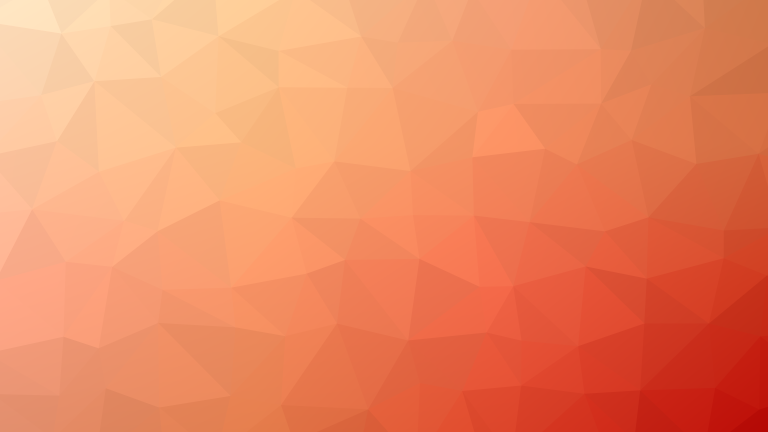
A Shadertoy shader for this background:

```glsl
// Low-poly sunset: a jittered lattice is split into Delaunay-style triangles,
// each tinted by a cream-to-crimson colour field sampled near its centre.
// Triangle coverage is accumulated so that every seam is antialiased.

const float CELLS_HIGH = 7.2;
const vec2 LATTICE_SHIFT = vec2(0.82, 0.6);

float hash(vec2 p) {
    vec3 q = fract(vec3(p.xyx) * vec3(0.1031, 0.1030, 0.0973));
    q += dot(q, q.yzx + 33.33);
    return fract((q.x + q.y) * q.z);
}

float cross2(vec2 a, vec2 b) { return a.x * b.y - a.y * b.x; }

vec2 vertex(vec2 id) {
    vec2 jitter = vec2(hash(id + 17.0), hash(id + 71.0)) - 0.5;
    return id + LATTICE_SHIFT + 0.64 * jitter;
}

// Piecewise blend of four evenly spaced colours, t in 0..1
vec3 ramp(vec3 a, vec3 b, vec3 c, vec3 d, float t) {
    vec3 s = clamp(t * 3.0 - vec3(0.0, 1.0, 2.0), 0.0, 1.0);
    return mix(mix(mix(a, b, s.x), c, s.y), d, s.z);
}

// Colour field over the unit canvas
vec3 sunset(vec2 uv) {
    vec3 bottom = ramp(vec3(0.89, 0.56, 0.43), vec3(0.88, 0.48, 0.29),
                       vec3(0.86, 0.25, 0.15), vec3(0.71, 0.02, 0.01), uv.x);
    vec3 low    = ramp(vec3(1.00, 0.66, 0.54), vec3(0.97, 0.58, 0.40),
                       vec3(0.94, 0.40, 0.28), vec3(0.79, 0.20, 0.10), uv.x);
    vec3 high   = ramp(vec3(1.00, 0.79, 0.64), vec3(0.99, 0.72, 0.49),
                       vec3(0.97, 0.56, 0.38), vec3(0.83, 0.42, 0.25), uv.x);
    vec3 top    = ramp(vec3(1.00, 0.90, 0.77), vec3(0.99, 0.79, 0.58),
                       vec3(0.96, 0.62, 0.46), vec3(0.79, 0.46, 0.28), uv.x);
    return ramp(bottom, low, high, top, uv.y);
}

// Signed distance to the line a-b, positive on its left
float leftOf(vec2 p, vec2 a, vec2 b) {
    return cross2(b - a, p - a) / length(b - a);
}

// Adds one counter-clockwise triangle: premultiplied colour and coverage
void addFacet(inout vec4 sum, vec2 p, vec2 a, vec2 b, vec2 c, float pixel, vec2 extent) {
    float inside = min(leftOf(p, a, b), min(leftOf(p, b, c), leftOf(p, c, a)));
    float cover = clamp(0.5 + inside / pixel, 0.0, 1.0);
    vec2 centre = (a + b + c) / 3.0;
    vec3 colour = mix(sunset(centre / extent), sunset(p / extent), 0.4);
    colour *= 1.0 + 0.05 * (hash(floor(centre * 40.0)) - 0.5);
    sum += vec4(colour, 1.0) * cover;
}

void mainImage(out vec4 fragColor, in vec2 fragCoord) {
    float pixel = CELLS_HIGH / iResolution.y;
    vec2 p = fragCoord * pixel;
    vec2 extent = iResolution.xy * pixel;
    vec2 home = floor(p - LATTICE_SHIFT);
    vec4 sum = vec4(0.0);

    // Visit the nearby quads and split each along its Delaunay diagonal
    for (int j = -1; j <= 1; j++) {
        for (int i = -1; i <= 1; i++) {
            vec2 id = home + vec2(i, j);
            vec2 a = vertex(id);
            vec2 b = vertex(id + vec2(1, 0));
            vec2 c = vertex(id + vec2(1, 1));
            vec2 d = vertex(id + vec2(0, 1));

            // Sine of the summed angles at b and d
            float angles = cross2(c - b, a - b) * dot(a - d, c - d)
                         + dot(c - b, a - b) * cross2(a - d, c - d);
            if (angles > 0.0) {
                addFacet(sum, p, a, b, c, pixel, extent);
                addFacet(sum, p, a, c, d, pixel, extent);
            } else {
                addFacet(sum, p, a, b, d, pixel, extent);
                addFacet(sum, p, b, c, d, pixel, extent);
            }
        }
    }
    fragColor = vec4(sum.rgb / max(sum.a, 0.001), 1.0);
}
```
